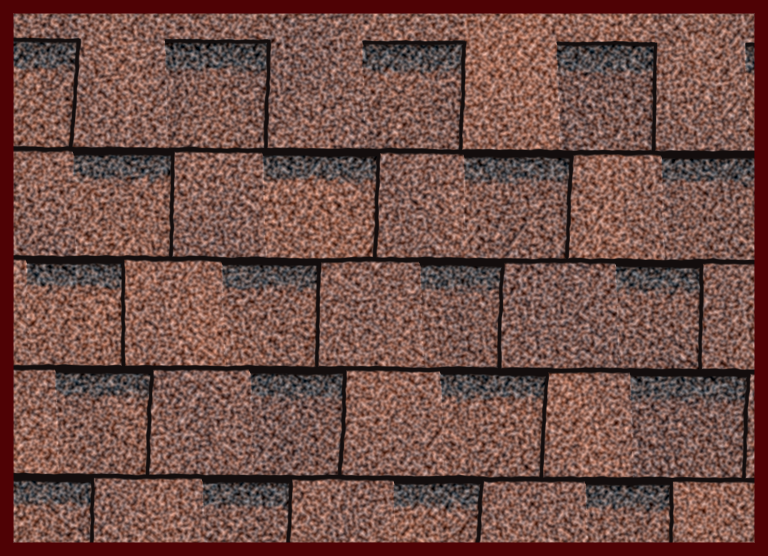
Reproduce this texture procedurally as a Shadertoy shader.

```glsl
// Laminated roof shingles in five overlapping courses inside a dark red frame.
// Each course alternates raised tabs with shaded slots; hashes vary edges, lean
// and tint of every piece, and gradient noise supplies the mineral granules.

#define ROW_TOP 0.069
#define ROW_HEIGHT 0.196
#define ROW_TILT 0.006
#define TAB_PITCH 0.350
#define EDGE_JITTER 0.09
#define EDGE_LEAN 0.045
#define GAP_HALF_WIDTH 0.0034
#define BAND_DEPTH 0.055
#define GRAIN_SCALE 150.0
#define GRAIN_STRENGTH 0.42
#define FRAME_WIDTH 0.0244

const vec3 FRAME_RED = vec3(0.31, 0.008, 0.02);
const vec3 BROWN = vec3(0.475, 0.355, 0.33);
const vec3 RUST = vec3(0.60, 0.41, 0.345);
const vec3 CHARCOAL = vec3(0.315, 0.295, 0.30);
const vec3 GAP_BLACK = vec3(0.075, 0.052, 0.05);

// Per course: position of the first tab edge and tab width, in pitches
const float ROW_PHASE[5] = float[5](0.402, 0.900, 0.610, 0.794, 0.466);
const float TAB_WIDTH[5] = float[5](0.455, 0.470, 0.560, 0.465, 0.560);

vec2 hash2(vec2 p) {
    vec3 q = fract(vec3(p.xyx) * vec3(0.1031, 0.1030, 0.0973));
    q += dot(q, q.yzx + 33.33);
    return fract((q.xx + q.yz) * q.zy);
}

vec2 gradientAt(vec2 cell) {
    float angle = 6.2832 * hash2(cell + 17.0).x;
    return vec2(cos(angle), sin(angle));
}

float gradientNoise(vec2 p) {
    vec2 i = floor(p), f = p - i;
    vec2 w = f * f * f * (f * (f * 6.0 - 15.0) + 10.0);
    vec2 e = vec2(1.0, 0.0);
    float low = mix(dot(gradientAt(i), f), dot(gradientAt(i + e), f - e), w.x);
    float high = mix(dot(gradientAt(i + e.yx), f - e.yx),
                     dot(gradientAt(i + e.xx), f - e.xx), w.x);
    return mix(low, high, w.y);
}

// Left edge of a tab, in pitches; its foot leans to the left
float tabEdge(float tab, float row, float fall) {
    vec2 h = hash2(vec2(tab + 23.0, row * 7.0 + 5.0));
    return tab + (h.x - 0.5) * EDGE_JITTER + h.y * EDGE_LEAN * (0.5 - fall);
}

vec3 pieceColor(float tab, float row, float kind, float patchNoise) {
    float warmth = hash2(vec2(tab * 3.0 + 41.0, row * 5.0 + kind * 13.0 + 9.0)).x;
    return mix(BROWN, RUST, clamp(warmth * 0.85 + patchNoise * 0.6, 0.0, 1.0));
}

// Speckled stone: brightness from two grain sizes, hue from a third
vec3 granules(vec3 base, vec2 p) {
    vec2 q = mat2(0.8, 0.6, -0.6, 0.8) * p * GRAIN_SCALE;
    float grain = gradientNoise(q) + 0.65 * gradientNoise(q * 0.57 + 31.0);
    float hue = gradientNoise(q * 0.73 + 71.0);
    return base + GRAIN_STRENGTH * grain * vec3(1.0, 0.90, 0.87)
                + hue * vec3(0.10, -0.01, -0.07);
}

void mainImage(out vec4 fragColor, in vec2 fragCoord) {
    vec2 size = vec2(iResolution.x / iResolution.y, 1.0);
    vec2 p = fragCoord / iResolution.y;
    float soft = max(1.0 / iResolution.y, 0.0012);
    float wobble = 0.0022 * gradientNoise(p * 55.0) + 0.0025 * gradientNoise(p * 14.0);

    // Course and depth below its upper line
    float depth = 1.0 - p.y - ROW_TOP - ROW_TILT * p.x + wobble;
    float row = clamp(floor(depth / ROW_HEIGHT), 0.0, 4.0);
    int course = int(row);
    depth -= row * ROW_HEIGHT;
    float fall = depth / ROW_HEIGHT;

    // Tab, then signed distances to its edges
    float u = (p.x + wobble) / TAB_PITCH - ROW_PHASE[course];
    float tab = floor(u);
    if (u < tabEdge(tab, row, fall)) tab -= 1.0;
    else if (u >= tabEdge(tab + 1.0, row, fall)) tab += 1.0;
    float fromLeft = (u - tabEdge(tab, row, fall)) * TAB_PITCH;
    float toRight = (tabEdge(tab + 1.0, row, fall) - u) * TAB_PITCH;
    float widthJitter = hash2(vec2(tab + 57.0, row + 3.0)).x - 0.5;
    float split = tab + TAB_WIDTH[course] + widthJitter * 0.07 + 0.015 * fall;
    float pastSplit = (u - split) * TAB_PITCH;

    // The first course continues unbroken above its slots
    float below = row < 0.5 ? smoothstep(-soft, soft, depth) : 1.0;
    float slot = smoothstep(-soft, soft, pastSplit) * below;

    // Piece tint, charcoal band and soft shade in the slots
    float patchNoise = gradientNoise(p * vec2(9.0, 5.0) + 3.0);
    vec3 slotColor = pieceColor(tab, row, 1.0, patchNoise) * 0.96;
    float ragged = depth + 0.016 * gradientNoise(p * vec2(60.0, 90.0));
    float band = 1.0 - smoothstep(BAND_DEPTH - 0.010, BAND_DEPTH + 0.008, ragged);
    slotColor = mix(slotColor, CHARCOAL, band * 0.95);
    slotColor *= mix(0.62, 1.0, smoothstep(0.0, 0.032, depth));
    slotColor *= mix(0.75, 1.0, smoothstep(0.0, 0.012, toRight));
    vec3 color = granules(mix(pieceColor(tab, row, 0.0, patchNoise), slotColor, slot), p);

    // Broken pale rim where a tab ends
    float rim = (1.0 - smoothstep(0.0, 0.0028, abs(pastSplit))) * below;
    color += 0.16 * rim * smoothstep(-0.1, 0.25, gradientNoise(p * vec2(20.0, 110.0)));

    // Black gaps beside tabs and shadow below each course
    float gap = 1.0 - smoothstep(GAP_HALF_WIDTH - soft, GAP_HALF_WIDTH + soft, min(fromLeft, toRight));
    float thickness = row < 0.5 ? 0.006 * slot : mix(0.0065, 0.0125, slot);
    float shadow = 1.0 - smoothstep(thickness - soft, thickness + 2.0 * soft, depth);
    shadow *= row < 0.5 ? slot : 1.0;
    float butt = 1.0 - smoothstep(0.0, 2.0 * soft, ROW_HEIGHT - depth);
    color = mix(color, GAP_BLACK, max(max(gap * below, shadow), butt));

    // Frame
    vec2 border = min(p, size - p);
    float inside = smoothstep(-soft, soft, min(border.x, border.y) - FRAME_WIDTH);
    fragColor = vec4(mix(FRAME_RED, clamp(color, 0.0, 1.0), inside), 1.0);
}
```
